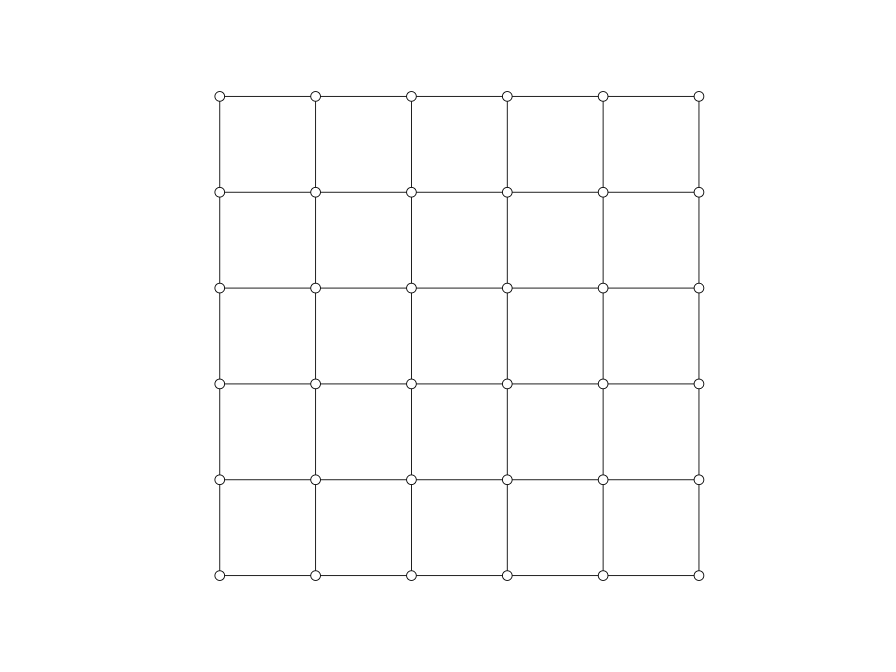
A WebGL 2 fragment shader for this pattern:

```glsl
#version 300 es
precision highp float;
// Square lattice of thin black lines with a small open circle at every crossing.

uniform vec2 u_resolution;
out vec4 fragColor;

// Lengths are fractions of the canvas height.
const float CELLS = 5.0;                  // cells across and down
const float PITCH = 0.14262;              // cell side
const vec2 GRID_OFFSET = vec2(0.0169, 0.0); // grid centre from canvas centre
const float LINE_WIDTH = 0.0013;
const float NODE_RADIUS = 0.0072;         // to the middle of the outline
const vec3 PAPER = vec3(1.0);
const vec3 INK = vec3(0.0);

// Share of a pixel covered by a stroke whose middle lies at distance d.
float strokeCoverage(float d, float pixel) {
    float halfWidth = 0.5 * LINE_WIDTH;
    float overlap = min(d + 0.5 * pixel, halfWidth) - max(d - 0.5 * pixel, -halfWidth);
    return clamp(overlap / pixel, 0.0, 1.0);
}

// Share of a pixel inside a shape with signed distance d.
float fillCoverage(float d, float pixel) {
    return clamp(0.5 - d / pixel, 0.0, 1.0);
}

void main() {
    float pixel = 1.0 / u_resolution.y;
    vec2 centred = (gl_FragCoord.xy - 0.5 * u_resolution) * pixel - GRID_OFFSET;

    // Offset from the nearest crossing, limited to the finite grid
    float halfSide = 0.5 * CELLS * PITCH;
    vec2 nodeIndex = clamp(floor((centred + halfSide) / PITCH + 0.5), 0.0, CELLS);
    vec2 local = centred + halfSide - nodeIndex * PITCH;

    // Lines, ending at the outer nodes
    vec2 inside = vec2(fillCoverage(abs(centred.x) - halfSide, pixel),
                       fillCoverage(abs(centred.y) - halfSide, pixel));
    float vertical = strokeCoverage(abs(local.x), pixel) * inside.y;
    float horizontal = strokeCoverage(abs(local.y), pixel) * inside.x;
    vec3 color = mix(PAPER, INK, max(vertical, horizontal));

    // Open nodes cover the crossings
    float nodeDistance = length(local) - NODE_RADIUS;
    color = mix(color, PAPER, fillCoverage(nodeDistance, pixel));
    color = mix(color, INK, strokeCoverage(abs(nodeDistance), pixel));

    fragColor = vec4(color, 1.0);
}
```
